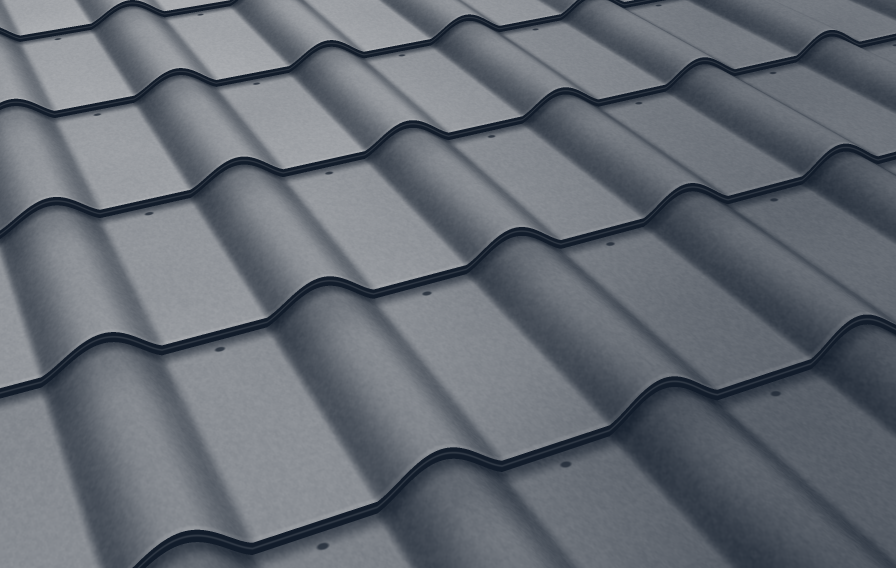
This texture is drawn by a WebGL 2 fragment shader. Its source:

```glsl
#version 300 es
precision highp float;
// Slate-blue roof tiles in perspective: rounded ribs, flat pans and stepped lips.
// Each view ray is a straight line in tile space (column, row, height), so a short
// march finds the tile relief, which is then shaded by its place on the tile.
uniform vec2 u_resolution;
out vec4 fragColor;

const float STEP_HEIGHT = 0.38;
const float RIB_HALF_WIDTH = 0.26;

float hash(vec2 p) {
  p = fract(p * vec2(0.1031, 0.1137));
  p += dot(p, p.yx + 33.3);
  return fract((p.x + p.y) * p.x * 17.0);
}

float noise(vec2 p) {
  vec2 i = floor(p), f = fract(p);
  f = f * f * (3.0 - 2.0 * f);
  return mix(mix(hash(i), hash(i + vec2(1, 0)), f.x),
             mix(hash(i + vec2(0, 1)), hash(i + vec2(1, 1)), f.x), f.y);
}

// Signed distance across a rib, -1 to 1 between its two roots
float acrossRib(float column) {
  return (fract(column + 0.5) - 0.5) / RIB_HALF_WIDTH;
}

float tileHeight(vec2 tile) {
  float d = acrossRib(tile.x);
  float arch = max(1.0 - d * d, 0.0);
  return mix(arch, arch * arch, 0.6) + STEP_HEIGHT * (1.0 - fract(tile.y));
}

float band(float a, float b, float soft, float x) {
  return smoothstep(a - soft, a + soft, x) * (1.0 - smoothstep(b - soft, b + soft, x));
}

// Tone of the painted top surface
float surfaceTone(vec2 tile, vec2 p) {
  float d = acrossRib(tile.x), along = fract(tile.y);
  float tone = 0.98 - 0.33 * smoothstep(0.5, 1.5, p.x) - 0.2 * (1.0 - p.y);
  float rib = 1.0 - smoothstep(0.8, 1.05, abs(d));

  // Dark flanks on both sides of a softly lit crest
  tone *= 1.0 - 0.1 * rib;
  tone *= 1.0 - 0.48 * (1.0 - smoothstep(-0.85, -0.15, d)) * smoothstep(-1.08, -0.9, d);
  tone *= 1.0 - 0.32 * smoothstep(0.15, 0.85, d) * (1.0 - smoothstep(0.9, 1.12, d));
  tone += 0.05 * exp(-pow((d - 0.1) * 3.5, 2.0));

  // Shade under the lip above, and a thin bright rim at the lower edge
  tone *= 1.0 - 0.1 * along - 0.2 * rib * smoothstep(0.6, 1.0, along);
  tone *= 1.0 - 0.55 * smoothstep(0.92, 1.0, along);
  tone += 0.08 * (1.0 - smoothstep(0.008, 0.022, along));

  // Fine leathery grain and slow variation from tile to tile
  tone += 0.045 * (noise(tile * vec2(75, 60)) - 0.5);
  tone += 0.04 * (noise(tile * vec2(150, 120)) - 0.5);
  tone += 0.05 * (noise(tile * 2.3 + 7.0) - 0.5);

  // Small fastener below the lip in the middle of each pan
  vec2 clip = (vec2(fract(tile.x), along) - vec2(0.5, 0.945)) / vec2(0.024, 0.014);
  return mix(tone, 0.1, 0.8 * (1.0 - smoothstep(0.6, 1.2, length(clip))));
}

vec3 roof(vec2 p) {
  // Solve the perspective for the tile position at height 0 and its drift with height
  mat2 view = inverse(mat2(0.5200 - 0.0808 * p.x, 0.1629 - 0.0808 * p.y,
                           -0.0961 - 0.2327 * p.x, 0.4461 - 0.2327 * p.y));
  float top = 1.0 + STEP_HEIGHT;
  vec2 drift = view * vec2(0.0, -0.06);
  vec2 base = view * (p - vec2(0.3189, 0.0638)) - drift * top;

  // March down to the first point under the relief, then bisect
  float above = top + 0.02, below = above;
  for (int i = 0; i < 24; i++) {
    below = above - 0.06;
    if (below < tileHeight(base + drift * below)) break;
    above = below;
  }
  for (int i = 0; i < 7; i++) {
    float middle = 0.5 * (above + below);
    if (middle < tileHeight(base + drift * middle)) below = middle;
    else above = middle;
  }
  vec2 tile = base + drift * below;
  float depth = (tileHeight(tile) - below) / STEP_HEIGHT;

  // A sudden rise is the front of a lip: dark, with one paler fold
  float face = 0.02 + 0.2 * band(0.42, 0.56, 0.07, depth);
  float tone = depth > 0.04 ? face : surfaceTone(tile, p);
  return mix(vec3(0.06, 0.10, 0.155), vec3(0.67, 0.68, 0.695), clamp(tone, 0.0, 1.0));
}

void main() {
  vec3 color = vec3(0.0);
  for (int i = 0; i < 9; i++) {
    vec2 offset = (vec2(i % 3, i / 3) - 1.0) / 3.0;
    color += roof((gl_FragCoord.xy + offset) / u_resolution.y);
  }
  fragColor = vec4(color / 9.0, 1.0);
}
```
